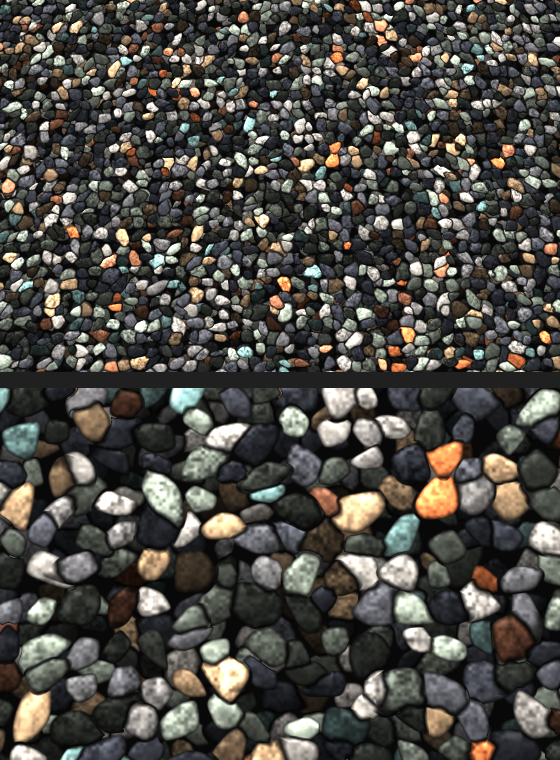
Top, the full canvas; bottom, a detail of the centre.
Reproduce this texture procedurally as a WebGL 1 fragment shader.

```glsl
precision highp float;
// Dense bed of small mixed gravel, seen at a slight slant, lit from above.
uniform vec2 u_resolution;

vec3 hash3(vec2 p) {
  vec3 q = fract(p.xyx * vec3(0.1031, 0.1030, 0.0973));
  q += dot(q, q.yxz + 33.33);
  return fract((q.xxy + q.yzz) * q.zyx);
}

float noise(vec2 p) {
  vec2 i = floor(p), f = fract(p);
  f = f * f * (3.0 - 2.0 * f);
  return mix(mix(hash3(i).x, hash3(i + vec2(1, 0)).x, f.x),
             mix(hash3(i + vec2(0, 1)).x, hash3(i + vec2(1, 1)).x, f.x), f.y);
}

// Rounded irregular hexagon: xy = outward gradient, z = 1 on the rim
vec3 stoneShape(vec2 d, vec2 id, float size) {
  float total = 0.0;
  vec2 slope = vec2(0.0);
  for (int i = 0; i < 6; i++) {
    vec3 rnd = hash3(id * 1.7 + float(i) * 19.3);
    float angle = (float(i) + 0.8 * rnd.x) * 1.0472;
    vec2 n = vec2(cos(angle), sin(angle));
    float t = max(dot(d, n), 0.0) / (size * mix(0.75, 1.12, rnd.y));
    float t2 = t * t;
    total += t2 * t2 * t2;
    slope += n * t2 * t2 * t;
  }
  float f = pow(total + 1e-9, 1.0 / 6.0);
  return vec3(slope / pow(f, 5.0), f);
}

// Mostly blue-grey stones, some tan, rust, teal and pale ones
vec3 stoneColor(vec2 id) {
  vec3 rnd = hash3(id + 71.7);
  float light = 0.13 + 0.78 * pow(rnd.x, 1.9);
  vec3 tint = mix(vec3(0.95, 0.99, 1.13), vec3(1.04, 1.0, 0.95), smoothstep(0.15, 0.7, light));
  tint = mix(tint, vec3(0.97, 1.03, 0.93), step(0.6, rnd.z));
  if (rnd.y < 0.13) tint = vec3(1.22, 1.0, 0.76);
  else if (rnd.y < 0.18) tint = vec3(1.4, 0.9, 0.66);
  else if (rnd.y < 0.23) tint = vec3(0.84, 1.08, 1.05);
  else if (rnd.y < 0.25) tint = vec3(1.75, 0.95, 0.55);
  return light * tint;
}

// One layer of stones: rgb = lit colour, a = coverage
vec4 stoneLayer(vec2 q) {
  vec2 cell = floor(q), bestId = cell;
  vec3 best = vec3(0.0, 0.0, 2.0);
  float top = -20.0, next = -20.0;
  for (int j = -1; j <= 1; j++) {
    for (int i = -1; i <= 1; i++) {
      vec2 id = cell + vec2(i, j);
      vec3 rnd = hash3(id), form = hash3(id + 37.1);
      float angle = (form.x - 0.5) * 2.4, c = cos(angle), s = sin(angle);
      float stretch = mix(1.0, 1.35, form.y);
      mat2 turn = mat2(c / stretch, -s * stretch, s / stretch, c * stretch);
      vec2 d = turn * (q - id - 0.5 - 0.6 * (rnd.xy - 0.5));
      vec3 shape = stoneShape(d, id, mix(0.42, 0.74, form.z));
      // Higher stones cover lower ones
      float z = 0.6 * rnd.z - shape.z - 3.0 * max(shape.z - 1.0, 0.0);
      if (z > top) {
        next = top;
        top = z;
        best = vec3(shape.xy * turn, shape.z);
        bestId = id;
      } else {
        next = max(next, z);
      }
    }
  }
  // Domed light, mottled surface, dark crevices
  float rim = best.z;
  float lit = dot(best.xy, vec2(-0.3, 0.9)) * rim;
  float grain = noise(q * 4.5 + bestId * 3.1) + noise(q * 10.0 + bestId * 7.3) - 1.0;
  float mottle = mix(0.25, 0.75, hash3(bestId + 11.9).x);
  float crevice = smoothstep(-0.04, 0.32, min(1.0 - rim, 0.7 * (top - next)));
  vec3 color = stoneColor(bestId) * (1.08 + 0.4 * lit) * (1.0 + mottle * grain);
  color += 0.1 * smoothstep(0.25, 0.8, lit) * smoothstep(0.0, 0.7, grain + 0.3);
  return vec4(color * mix(0.12, 1.0, crevice), smoothstep(0.0, 0.12, 1.0 - rim));
}

vec3 gravel(vec2 p) {
  // Stones shrink gently towards the top
  float shrink = 1.0 / (1.0 - 0.26 * p.y);
  vec2 q = 27.0 * vec2(p.x * shrink, log(shrink) / 0.26) + 100.0;
  vec4 upper = stoneLayer(q);
  vec4 lower = stoneLayer(q * 1.15 + vec2(213.4, 157.7));
  vec3 under = mix(vec3(0.03), lower.rgb * 0.45, lower.a);
  return mix(under, upper.rgb, upper.a);
}

void main() {
  // Four samples per pixel
  vec3 color = vec3(0.0);
  for (int j = 0; j < 2; j++) {
    for (int i = 0; i < 2; i++) {
      vec2 spot = gl_FragCoord.xy + 0.5 * vec2(i, j) - 0.25;
      color += 0.25 * gravel((spot - vec2(0.5 * u_resolution.x, 0.0)) / u_resolution.y);
    }
  }
  gl_FragColor = vec4(clamp(color, 0.0, 1.0), 1.0);
}
```
